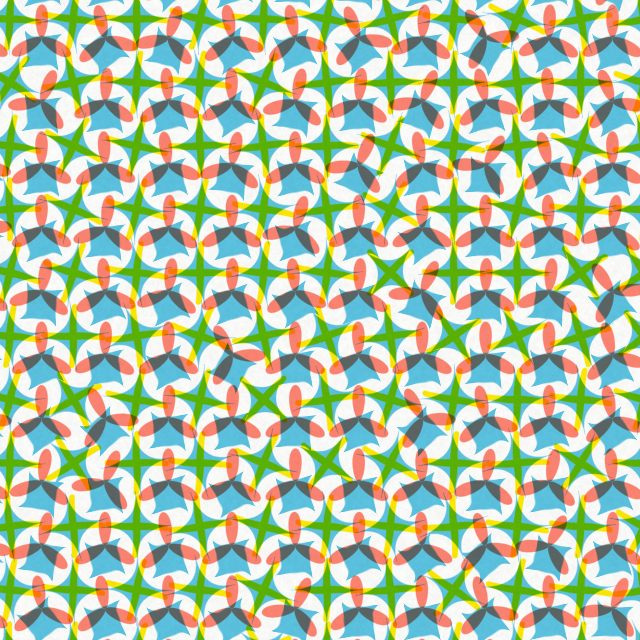
Give the GLSL for this pattern, as a WebGL 1 fragment shader.

```glsl
precision highp float;

uniform vec2 u_resolution;

#define REPEATS 10.09
#define GRID_SHIFT vec2(0.155, 0.79)
#define FLOWER_TILT 0.65
#define STAR_TILT 0.8
#define MISREGISTER 0.16
#define GRAIN 0.045
#define PAPER vec3(0.975, 0.975, 0.97)
#define CYAN vec3(0.36, 0.77, 0.89)
#define YELLOW vec3(1.0, 0.92, 0.02)
#define RED vec3(1.0, 0.52, 0.45)

const float TAU = 6.283185;

float hash(vec2 p) {
  vec3 q = fract(vec3(p.xyx) * 0.1031);
  q += dot(q, q.yzx + 33.33);
  return fract((q.x + q.y) * q.z);
}

float noise(vec2 p) {
  vec2 i = floor(p), f = fract(p);
  f = f * f * (3.0 - 2.0 * f);
  vec2 e = vec2(1.0, 0.0);
  return mix(mix(hash(i), hash(i + e), f.x),
             mix(hash(i + e.yx), hash(i + e.xx), f.x), f.y);
}

vec2 rotate(vec2 p, float a) {
  float c = cos(a), s = sin(a);
  return vec2(c * p.x - s * p.y, s * p.x + c * p.y);
}

// Signed random angle: mostly small, now and then large
float tilt(vec2 id, float amount) {
  float h = 2.0 * hash(id) - 1.0;
  return amount * h * h * h;
}

// Fold four arms onto the positive x axis
vec2 foldArms(vec2 p) {
  vec2 a = abs(p);
  return vec2(max(a.x, a.y), min(a.x, a.y));
}

// Three egg-shaped petals meeting at the origin, one pointing up
float petals(vec2 p) {
  float third = TAU / 3.0;
  float a = atan(p.x, p.y);
  a -= third * floor(a / third + 0.5);
  vec2 q = length(p) * vec2(cos(a), sin(a)) - vec2(0.265, 0.0);
  vec2 axes = vec2(0.265, 0.097 + 0.07 * clamp(q.x, -0.27, 0.27));
  float k = length(q / axes);
  return k * (k - 1.0) / max(length(q / (axes * axes)), 0.001);
}

// Round body drawn out into four curled tips
float bulb(vec2 p) {
  float r = length(p), quarter = TAU / 4.0;
  float a = atan(p.y, p.x) + 0.9 * r;
  a -= quarter * floor(a / quarter + 0.5);
  return 0.65 * (r - 0.23 - 0.18 * exp(-6.0 * abs(a)));
}

// Concave star with four needle points
float needleStar(vec2 p) {
  vec2 q = foldArms(rotate(p, -0.16 * length(p)));
  float reach = 0.56;
  float taper = sqrt(reach) - sqrt(q.x);
  float halfWidth = q.x < reach ? taper * taper : reach - q.x;
  return 0.8 * (q.y - halfWidth);
}

// Cross with four rounded, slightly bowed arms
float paddleCross(vec2 p) {
  vec2 q = foldArms(rotate(p, 0.22 * length(p)));
  float along = clamp(q.x, 0.0, 0.46);
  return length(q - vec2(along, 0.0)) - mix(0.062, 0.044, along / 0.46);
}

vec3 printInk(vec3 base, vec3 ink, float d, float soft) {
  return base * mix(vec3(1.0), ink, 1.0 - smoothstep(-soft, soft, d));
}

void main() {
  vec2 uv = gl_FragCoord.xy / u_resolution.y;
  vec2 p = uv * REPEATS - GRID_SHIFT;
  vec2 cell = floor(p + 0.5);
  float soft = 0.8 * REPEATS / u_resolution.y;
  float cyan = 1.0, yellow = 1.0, red = 1.0;

  // Gather each ink plate from the neighbouring repeats
  for (int j = -1; j <= 1; j++) {
    for (int i = -1; i <= 1; i++) {
      vec2 id = cell + vec2(float(i), float(j));
      vec2 q = p - id;
      float flowerTurn = tilt(id + 17.0, FLOWER_TILT);
      float starTurn = tilt(id + 53.0, STAR_TILT);
      float slip = MISREGISTER * (hash(id + 91.0) - 0.5);
      float bulbTurn = 0.3 + flowerTurn + 4.0 * slip;
      red = min(red, petals(rotate(q - vec2(0.5, -0.3), flowerTurn)));
      cyan = min(cyan, bulb(rotate(q - vec2(0.5, -0.5), bulbTurn)));
      cyan = min(cyan, needleStar(rotate(q, starTurn + slip)));
      yellow = min(yellow, paddleCross(rotate(q, starTurn - slip)));
    }
  }

  // Overprint translucent inks on grainy paper
  vec3 color = printInk(PAPER, YELLOW, yellow, soft);
  color = printInk(color, RED, red, soft);
  color = printInk(color, CYAN, cyan, soft);
  float grain = 0.6 * noise(uv * 300.0) + 0.4 * noise(uv * 130.0 + 40.0);
  color *= 1.0 + GRAIN * (grain - 0.5);
  gl_FragColor = vec4(color, 1.0);
}
```
